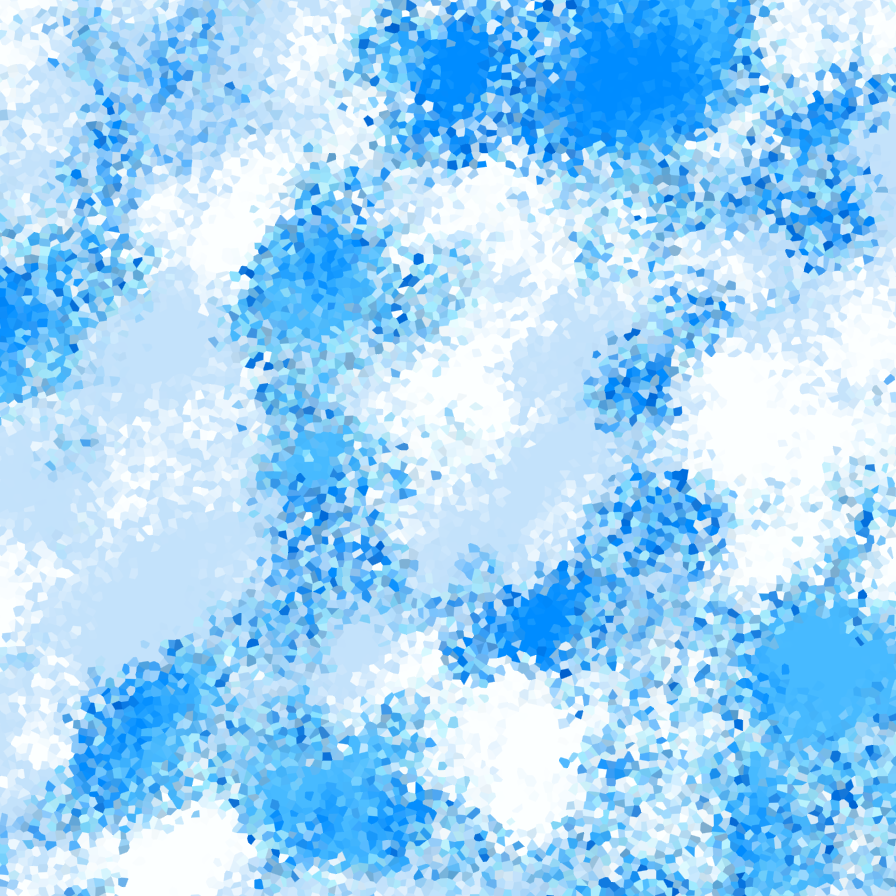
Write a three.js fragment shader that draws this texture.

```glsl
// Mosaic of small irregular cells forming speckled blue sky and white cloud patches.
varying vec2 vUv;

const float CELLS = 112.0;       // cells across the canvas
const float EDGE_WIDTH = 0.0014; // softened seam, in canvas units
const float CELL_JITTER = 0.92;
const float STRAY = 0.035;       // how far a cell may borrow its tone from

const vec3 DARK_BLUE = vec3(0.0, 0.43, 0.87);
const vec3 DEEP_BLUE = vec3(0.0, 0.55, 1.0);
const vec3 SKY_BLUE = vec3(0.28, 0.73, 1.0);
const vec3 PALE_BLUE = vec3(0.765, 0.885, 0.985);
const vec3 CLOUD_WHITE = vec3(0.99, 1.0, 1.0);
const vec3 CYAN = vec3(0.65, 0.95, 1.0);
const vec3 STEEL = vec3(0.46, 0.68, 0.82);
const vec3 SHADE = vec3(0.20, 0.13, 0.08); // strongest darkening per channel

// Three random values per point, without sine.
vec3 hash3(vec2 p) {
  vec3 q = fract(p.xyx * vec3(0.1031, 0.1030, 0.0973));
  q += dot(q, q.yxz + 33.33);
  return fract((q.xxy + q.yzz) * q.zyx);
}

float valueNoise(vec2 p) {
  vec2 i = floor(p);
  vec2 f = fract(p);
  vec2 u = f * f * (3.0 - 2.0 * f);
  float bottom = mix(hash3(i).x, hash3(i + vec2(1.0, 0.0)).x, u.x);
  float top = mix(hash3(i + vec2(0.0, 1.0)).x, hash3(i + 1.0).x, u.x);
  return mix(bottom, top, u.y);
}

// Layered noise; each octave is rotated to hide the lattice.
float fbm(vec2 p) {
  mat2 turn = mat2(1.6, 1.2, -1.2, 1.6);
  float sum = 0.0;
  float amplitude = 0.5;
  for (int i = 0; i < 4; i++) {
    sum += amplitude * valueNoise(p);
    p = turn * p + 17.3;
    amplitude *= 0.54;
  }
  return sum;
}

// Largest in the transition between two tones, zero where either is pure.
float transition(float t) {
  return 4.0 * t * (1.0 - t);
}

float scatter(float t, float random, float amount) {
  return clamp(t + transition(t) * amount * (random - 0.5), 0.0, 1.0);
}

// Flat colour of one cell, from its seed point in canvas units.
vec3 cellColor(vec2 seed, vec2 id) {
  vec3 grain = hash3(id + 211.0);
  vec3 tint = hash3(id + 457.0);
  vec2 stray = STRAY * (hash3(id + 733.0).xy - 0.5);

  // Broad tones: blue depth, cloud brightness and cloud cover.
  vec2 p = (seed + stray) * vec2(5.4, 6.4) + seed.x * vec2(0.0, -1.6);
  float depth = smoothstep(0.37, 0.61, fbm(p + 61.0));
  float light = smoothstep(0.33, 0.60, fbm(p * 1.1 + 127.0));
  float cover = smoothstep(0.30, 0.60, fbm(p + 9.0));
  vec3 blue = mix(DEEP_BLUE, SKY_BLUE, scatter(depth, tint.x, 1.0));
  vec3 cloud = mix(PALE_BLUE, CLOUD_WHITE, scatter(light, tint.y, 1.4));

  // Speckle grows where blue and cloud meet.
  float speckle = transition(cover);
  float blend = scatter(cover, grain.x, 1.5);
  vec3 color = mix(blue, cloud, blend);
  color = mix(color, CYAN, 0.75 * speckle * step(0.73, grain.z));
  color = mix(color, STEEL, 0.75 * speckle * step(grain.z, 0.10));
  float dark = step(0.83, grain.y) * speckle * (1.0 - blend);
  color = mix(color, DARK_BLUE, dark);
  return color * (1.0 - SHADE * speckle * tint.z * tint.z);
}

void main() {
  vec2 grid = vUv * CELLS;
  vec2 base = floor(grid);
  vec2 nearId = base;
  vec2 nextId = base;
  vec2 nearOffset = vec2(9.0);
  vec2 nextOffset = vec2(9.0);

  // Find the two closest cell seeds.
  for (int y = -1; y <= 1; y++) {
    for (int x = -1; x <= 1; x++) {
      vec2 id = base + vec2(float(x), float(y));
      vec2 offset = id + 0.5 + CELL_JITTER * (hash3(id + 31.0).xy - 0.5) - grid;
      float d = dot(offset, offset);
      if (d < dot(nearOffset, nearOffset)) {
        nextOffset = nearOffset;
        nextId = nearId;
        nearOffset = offset;
        nearId = id;
      } else if (d < dot(nextOffset, nextOffset)) {
        nextOffset = offset;
        nextId = id;
      }
    }
  }

  // Smooth the seam between the two cells.
  vec2 across = normalize(nextOffset - nearOffset);
  float seam = dot(0.5 * (nearOffset + nextOffset), across) / CELLS;
  float inside = clamp(0.5 + seam / EDGE_WIDTH, 0.0, 1.0);
  vec3 nearColor = cellColor((grid + nearOffset) / CELLS, nearId);
  vec3 nextColor = cellColor((grid + nextOffset) / CELLS, nextId);
  gl_FragColor = vec4(mix(nextColor, nearColor, inside), 1.0);
}
```
